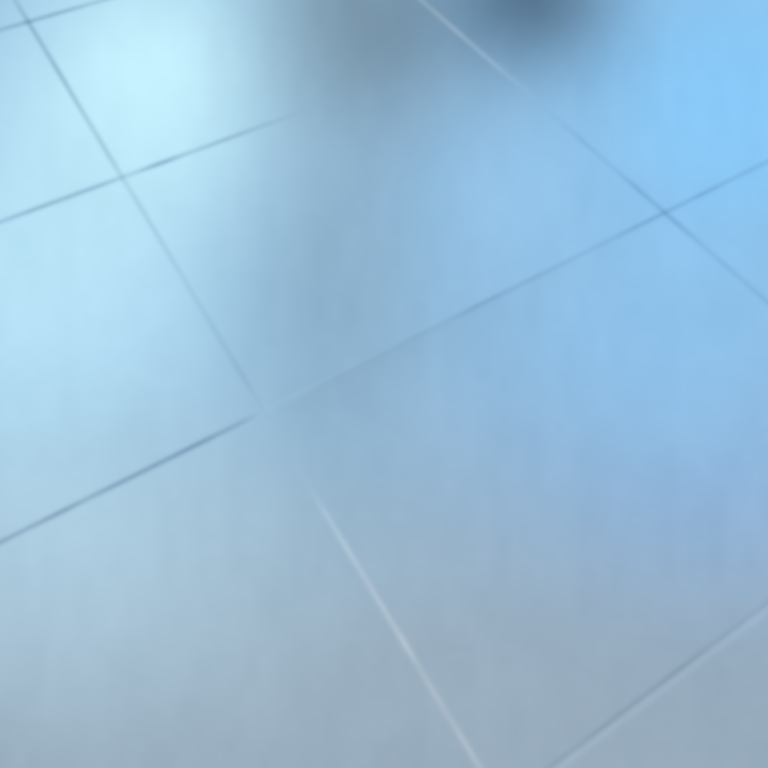
A three.js fragment shader for this texture:

```glsl
// Large glossy floor tiles in perspective, with thin grout and soft blue reflections.
varying vec2 vUv;

const vec3 HORIZON = vec3(-0.0237, 1.0, 0.9617);   // zero on the vanishing line
const vec3 COLUMNS = 1.795 * vec3(1.0, -0.6053, -0.0195);
const vec3 ROWS = 4.0 * vec3(0.366, 1.0, -0.2891);

float hash(vec2 p) {
  return fract(sin(dot(p, vec2(127.1, 311.7))) * 43758.5453);
}

float noise(vec2 p) {
  vec2 i = floor(p);
  vec2 f = fract(p);
  f = f * f * (3.0 - 2.0 * f);
  return mix(mix(hash(i), hash(i + vec2(1.0, 0.0)), f.x),
             mix(hash(i + vec2(0.0, 1.0)), hash(i + vec2(1.0, 1.0)), f.x), f.y);
}

float fbm(vec2 p) {
  float sum = 0.0;
  float gain = 0.5;
  for (int i = 0; i < 4; i++) {
    sum += gain * noise(p);
    p = p * 2.1 + 7.3;
    gain *= 0.5;
  }
  return sum;
}

// Soft elliptical reflection laid over a colour
vec3 glow(vec3 base, vec2 p, vec2 centre, vec2 radius, vec3 tint, float amount) {
  vec2 q = (p - centre) / radius;
  return mix(base, tint, amount * exp(-dot(q, q)));
}

// Nearest seam of one family: x = signed canvas distance, y = seam index
vec2 seam(vec2 p, vec3 axis) {
  float depth = dot(HORIZON, vec3(p, 1.0));
  float t = dot(axis, vec3(p, 1.0)) / depth;
  float index = floor(t + 0.5);
  vec2 slope = (axis.xy - t * HORIZON.xy) / depth;
  return vec2((t - index) / length(slope), index);
}

float stroke(float d, float width) {
  return exp(-d * d / (width * width));
}

vec3 floorLight(vec2 p) {
  vec3 c = mix(vec3(0.57, 0.73, 0.86), vec3(0.595, 0.675, 0.74), smoothstep(0.38, 0.88, p.y));
  // Pale window light on the left
  c = glow(c, p, vec2(0.08, 0.74), vec2(0.34, 0.20), vec3(0.67, 0.78, 0.85), 0.85);
  c = glow(c, p, vec2(0.02, 0.34), vec2(0.32, 0.33), vec3(0.72, 0.89, 0.97), 1.0);
  // Blue light on the right
  c = glow(c, p, vec2(0.95, 0.62), vec2(0.27, 0.17), vec3(0.55, 0.69, 0.85), 0.7);
  c = glow(c, p, vec2(0.88, 0.46), vec2(0.24, 0.16), vec3(0.56, 0.76, 0.92), 0.8);
  c = glow(c, p, vec2(0.95, 0.13), vec2(0.26, 0.23), vec3(0.54, 0.80, 0.99), 0.95);
  c = glow(c, p, vec2(0.65, 0.24), vec2(0.15, 0.14), vec3(0.59, 0.78, 0.93), 0.7);
  // Dim reflection down the middle
  c = glow(c, p, vec2(0.43, 0.34), vec2(0.12, 0.26), vec3(0.54, 0.68, 0.78), 0.8);
  c = glow(c, p, vec2(0.47, 0.03), vec2(0.14, 0.14), vec3(0.46, 0.57, 0.65), 0.95);
  c = glow(c, p, vec2(0.69, -0.02), vec2(0.11, 0.11), vec3(0.34, 0.46, 0.56), 0.97);
  // Bright spot
  return glow(c, p, vec2(0.19, 0.10), vec2(0.16, 0.19), vec3(0.78, 0.95, 1.0), 0.98);
}

void main() {
  vec2 p = vec2(vUv.x, 1.0 - vUv.y);
  vec3 color = floorLight(p);

  // Faint mottling and upright smears in the glaze
  color += 0.028 * (fbm(p * 9.0) - 0.47);
  color += 0.012 * (noise(p * vec2(46.0, 15.0)) - 0.5) + 0.006 * (noise(p * 70.0) - 0.5);

  vec2 column = seam(p, COLUMNS);
  vec2 row = seam(p, ROWS);
  float width = mix(0.0040, 0.0050, p.y);
  float wear = 0.45 + 0.8 * noise(p * 24.0);
  float right = smoothstep(0.4, 0.6, p.x);

  // Columns turn from dark grout to pale glints
  float second = step(0.5, column.y);
  float glint = mix(smoothstep(0.60, 0.74, p.y), 1.0 - smoothstep(0.04, 0.15, p.y), second);
  float early = (1.0 - 0.65 * smoothstep(0.20, 0.36, p.y)) * (1.0 - smoothstep(0.48, 0.58, p.y));
  float shade = mix(early, 0.6 * smoothstep(0.12, 0.24, p.y), second);
  float line = stroke(column.x, width) * wear;
  color *= 1.0 - vec3(0.16, 0.13, 0.11) * line * shade;
  color += vec3(0.085, 0.065, 0.05) * line * glint;

  // Rows: dark at both sides, lost inside the dim reflection
  float upper = 1.0 - step(0.5, row.y);
  float last = step(1.5, row.y);
  float middle = 1.0 - last - upper;
  float sides = 1.0 - smoothstep(0.31, 0.35, p.x) + 0.65 * smoothstep(0.48, 0.66, p.x);
  float fade = mix(sides, 1.0 - smoothstep(0.26, 0.42, p.x), upper);
  fade = mix(fade, 0.5, last);
  float second_row = middle * smoothstep(0.34, 0.44, p.x) * (1.0 - smoothstep(0.6, 0.9, p.x));
  color *= 1.0 - vec3(0.18, 0.15, 0.12) * stroke(row.x, width * 0.9) * wear * fade * (1.0 - 0.2 * right);

  // Tile lips: shade below the middle seam, pale rim on the near one
  float below = smoothstep(-0.004, 0.004, row.x) * exp(-max(row.x, 0.0) / 0.035);
  color *= 1.0 - 0.035 * below * second_row;
  color += 0.015 * middle * stroke(row.x, width) * stroke(p.x - 0.39, 0.05);
  color += 0.025 * last * stroke(row.x - 0.008, 0.006);

  gl_FragColor = vec4(clamp(color, 0.0, 1.0), 1.0);
}
```
